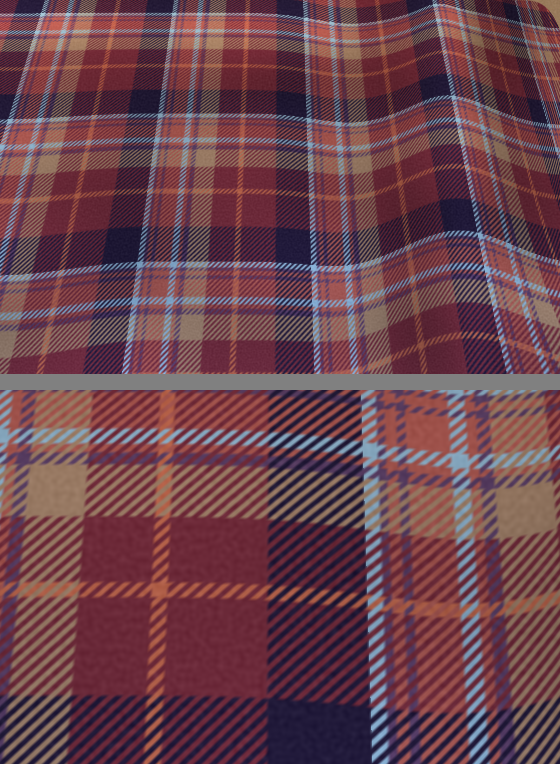
Top: the whole. Bottom: its middle third, enlarged.
Give the GLSL for this texture, as a WebGL 1 fragment shader.

```glsl
precision highp float;
// Draped tartan twill: a repeating plaid sett seen in perspective over soft folds.
uniform vec2 u_resolution;

const vec3 SKY    = vec3(0.50, 0.65, 0.76);
const vec3 PLUM   = vec3(0.32, 0.23, 0.38);
const vec3 CORAL  = vec3(0.60, 0.32, 0.30);
const vec3 TAN    = vec3(0.57, 0.47, 0.39);
const vec3 MAROON = vec3(0.41, 0.16, 0.22);
const vec3 ORANGE = vec3(0.67, 0.37, 0.28);
const vec3 NAVY   = vec3(0.12, 0.095, 0.21);
const vec3 TABLE  = vec3(0.60, 0.48, 0.36);
const float TWILL_RIBS = 34.0;

vec2 hashGradient(vec2 cell) {
  vec2 h = vec2(dot(cell, vec2(127.1, 311.7)), dot(cell, vec2(269.5, 183.3)));
  return fract(sin(h) * 43758.5) * 2.0 - 1.0;
}

float gradientNoise(vec2 p) {
  vec2 i = floor(p), f = fract(p);
  vec2 w = f * f * f * (f * (f * 6.0 - 15.0) + 10.0);
  float a = dot(hashGradient(i), f);
  float b = dot(hashGradient(i + vec2(1.0, 0.0)), f - vec2(1.0, 0.0));
  float c = dot(hashGradient(i + vec2(0.0, 1.0)), f - vec2(0.0, 1.0));
  float d = dot(hashGradient(i + 1.0), f - 1.0);
  return mix(mix(a, b, w.x), mix(c, d, w.x), w.y);
}

float bump(float x, float center, float width) {
  float t = (x - center) / width;
  return exp(-t * t);
}

// Switch to the next yarn colour from position start onwards.
vec3 yarn(vec3 previous, vec3 next, float start, float t, float blur) {
  return mix(previous, next, smoothstep(start - blur, start + blur, t));
}

// One repeat of the thread order, the same for warp and weft.
vec3 sett(float position, float blur) {
  float t = fract(position + 0.015);
  vec3 c = yarn(SKY, PLUM, 0.032, t, blur);
  c = yarn(c, CORAL, 0.05, t, blur);
  c = yarn(c, PLUM, 0.075, t, blur);
  c = yarn(c, CORAL, 0.095, t, blur);
  c = yarn(c, SKY, 0.19, t, blur);
  c = yarn(c, CORAL, 0.228, t, blur);
  c = yarn(c, PLUM, 0.25, t, blur);
  c = yarn(c, TAN, 0.28, t, blur);
  c = yarn(c, MAROON, 0.405, t, blur);
  c = yarn(c, ORANGE, 0.555, t, blur);
  c = yarn(c, MAROON, 0.588, t, blur);
  c = yarn(c, NAVY, 0.795, t, blur);
  return yarn(c, SKY, 1.0, t, blur);
}

// Diagonal ribs decide whether weft or warp lies on top.
float weftOnTop(vec2 cloth, float pixel) {
  float phase = fract((cloth.x + cloth.y) * TWILL_RIBS);
  float edge = 0.1 + 0.5 * pixel * TWILL_RIBS;
  return smoothstep(0.25 - edge, 0.25 + edge, abs(phase - 0.5));
}

float crestX(float depth) {
  return 1.17 + 0.095 * depth;
}

// Vertical lift of the cloth by its folds.
float foldLift(float x, float depth) {
  float ridge = (0.025 + 0.095 * depth) * bump(x, crestX(depth), 0.06 + 0.2 * depth);
  float sag = 0.03 * (1.0 - 0.5 * depth) * bump(x, 0.94, 0.14);
  float rightFall = 0.045 * smoothstep(1.25, 1.5, x) * (1.0 - depth);
  float leftFall = 0.05 * depth * (1.0 - smoothstep(0.0, 0.4, x));
  return ridge - sag - rightFall - leftFall;
}

// Canvas to cloth coordinates, one unit per sett.
vec2 clothCoords(float x, float depth) {
  float columnPeriod = 0.345 + 0.17 * depth;
  float u = (x - 0.816 - 0.033 * depth) / columnPeriod;
  float behindFold = max(x - crestX(depth), 0.0);
  u += 8.5 * behindFold * behindFold * (1.0 - depth);
  float lifted = max(depth + foldLift(x, depth), -0.2);
  float v = log((0.207 + 0.387 * lifted) / 0.3264) / 0.387;
  return vec2(u, v);
}

float foldLight(vec2 p, float depth) {
  float crest = crestX(depth);
  float light = 1.0 + 0.22 * gradientNoise(p * vec2(2.3, 4.0) + 3.7);
  light += 0.12 * bump(p.x, crest + 0.02, 0.05);
  light -= 0.13 * bump(p.x, crest - 0.14, 0.1);
  light -= 0.28 * bump(p.x, crest + 0.17, 0.12) * (1.0 - depth);
  light += 0.14 * bump(depth, 0.05, 0.07) * (1.0 - smoothstep(0.8, 1.1, p.x));
  light -= 0.12 * bump(depth, 0.22, 0.06) * bump(p.x, 0.75, 0.25);
  return light;
}

void main() {
  vec2 p = gl_FragCoord.xy / u_resolution.y;
  float depth = 1.0 - p.y;
  float pixel = 1.0 / u_resolution.y;

  // Woven pattern
  vec2 cloth = clothCoords(p.x, depth);
  vec2 pixelInSett = pixel / vec2(0.345 + 0.17 * depth, 0.207 + 0.387 * depth);
  vec3 warp = sett(cloth.x, 0.004 + 0.6 * pixelInSett.x);
  vec3 weft = sett(cloth.y, 0.004 + 0.6 * pixelInSett.y);
  vec3 color = mix(warp, weft, weftOnTop(cloth, pixelInSett.x + pixelInSett.y));

  // Warm light at the back, cool light in front
  color *= foldLight(p, depth) * mix(vec3(1.1, 1.02, 0.93), vec3(0.97, 1.0, 1.08), depth);

  // Table beyond the far corner
  float corner = max((p.x - 1.37) / 0.13, 0.0);
  float tableEdge = 0.088 * pow(corner, 4.0) - depth;
  color = mix(color, TABLE, smoothstep(-pixel, pixel, tableEdge) * step(1.37, p.x));

  // Fine grain
  color += 0.05 * gradientNoise(p * 170.0);
  gl_FragColor = vec4(clamp(color, 0.0, 1.0), 1.0);
}
```
